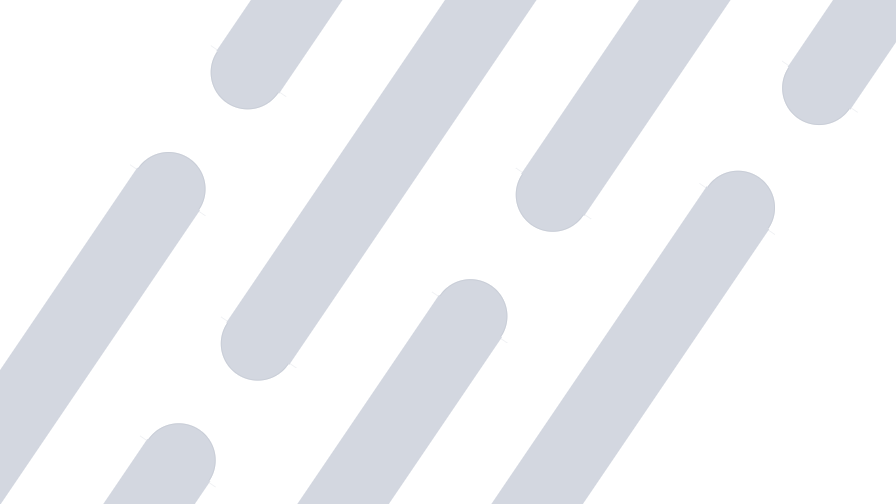
Write a Shadertoy shader that draws this background.

```glsl
const vec3 PAPER = vec3(1.0);
const vec3 STRIPE = vec3(0.827, 0.843, 0.878);
const vec3 RIM = vec3(0.75, 0.77, 0.81);
const vec3 TICK = vec3(0.89, 0.90, 0.92);

const float SLOPE = 0.678;         // sideways run per unit of height
const float FIRST_LANE = 0.5887;   // where the first lane meets the top
const float LANE_STEP = 0.385;
const float BAR_HALF = 0.0752;
const float CAP_RADIUS = 0.0734;

// Coverage of a signed distance, softened over one pixel
float fill(float dist, float pixel) {
    return clamp(0.5 - dist / pixel, 0.0, 1.0);
}

// Stripe frame: x is the offset across, y the depth past the cap centre
vec2 stripeFrame(vec2 p, vec2 gapCentre, float halfGap, vec2 axis) {
    vec2 q = p - gapCentre;
    float along = dot(q, axis);
    float across = dot(q, vec2(axis.y, -axis.x));
    return vec2(across, abs(along) - halfGap);
}

float barDistance(vec2 s, float halfWidth) {
    return max(abs(s.x) - halfWidth, -s.y);
}

// Thin arc along the rounded end
float rimDistance(vec2 s, float radius, float halfLine) {
    return max(abs(length(s) - radius) - halfLine, s.y);
}

// Short mark reaching outward from the joint of bar and cap
float tickDistance(vec2 s, float start, float reach, float halfLine) {
    float radial = abs(abs(s.x) - start - 0.5 * reach) - 0.5 * reach;
    return max(radial, abs(s.y - 0.003) - halfLine);
}

void mainImage(out vec4 fragColor, in vec2 fragCoord) {
    vec2 p = fragCoord / iResolution.y;
    float pixel = 1.0 / iResolution.y;
    vec2 axis = normalize(vec2(SLOPE, 1.0));

    // Height and half height of the gap in each lane
    vec4 gapHeight = vec4(0.7407, 0.2025, 0.4931, 0.7066);
    vec4 gapHalf = vec4(0.1157, 0.1157, 0.1204, 0.1187);

    vec3 colour = PAPER;
    for (int i = 0; i < 4; i++) {
        float y = gapHeight[i];
        float x = FIRST_LANE + LANE_STEP * float(i) - SLOPE * (1.0 - y);
        vec2 s = stripeFrame(p, vec2(x, y), gapHalf[i] / axis.y, axis);

        float stripe = min(barDistance(s, BAR_HALF), length(s) - CAP_RADIUS);
        float tick = tickDistance(s, BAR_HALF, 0.015, 0.0008);
        float rim = rimDistance(s, CAP_RADIUS - 0.001, 0.001);

        colour = mix(colour, TICK, 0.6 * fill(tick, pixel));
        colour = mix(colour, STRIPE, fill(stripe, pixel));
        colour = mix(colour, RIM, 0.5 * fill(rim, pixel));
    }
    fragColor = vec4(colour, 1.0);
}
```
